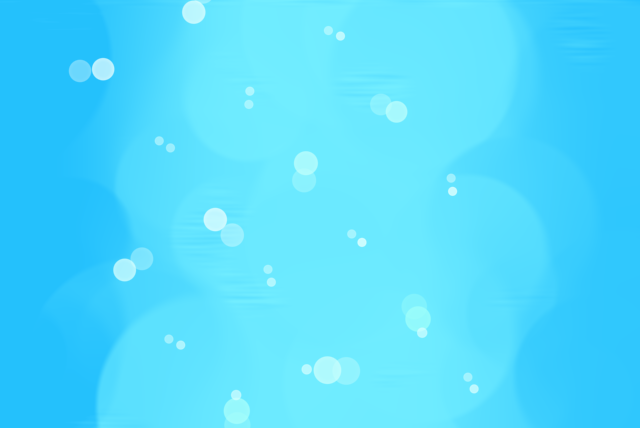
Write a Shadertoy shader that draws this background.

```glsl
vec2 hash2(vec2 p) {
    vec3 q = fract(vec3(p.xyx) * vec3(0.1031, 0.1030, 0.0973));
    q += dot(q, q.yzx + 33.33);
    return fract((q.xx + q.yz) * q.zy);
}

float gradientNoise(vec2 p) {
    vec2 cell = floor(p), f = fract(p);
    vec2 w = f * f * f * (f * (f * 6.0 - 15.0) + 10.0);
    vec2 x = vec2(1.0, 0.0), y = vec2(0.0, 1.0);
    float a = dot(hash2(cell) * 2.0 - 1.0, f);
    float b = dot(hash2(cell + x) * 2.0 - 1.0, f - x);
    float c = dot(hash2(cell + y) * 2.0 - 1.0, f - y);
    float d = dot(hash2(cell + 1.0) * 2.0 - 1.0, f - 1.0);
    return mix(mix(a, b, w.x), mix(c, d, w.x), w.y);
}

// Bright central column, darker towards the sides
float columnTone(float u) {
    return smoothstep(0.07, 0.38, u) * (1.0 - 0.85 * smoothstep(0.63, 0.97, u));
}

// Large overlapping discs, each crisp on one side and fading on the other
float softDiscs(vec2 p, float aspect) {
    float tone = columnTone(p.x / aspect);
    for (int i = 0; i < 34; i++) {
        vec2 place = hash2(vec2(float(i), 7.0));
        vec2 look = hash2(vec2(float(i), 19.0));
        float radius = mix(0.12, 0.28, look.x);
        vec2 offset = p - place * vec2(aspect, 1.0);
        float angle = 6.2832 * look.y;
        float side = 0.5 + 0.5 * dot(offset, vec2(cos(angle), sin(angle))) / radius;
        float blur = mix(0.035, 0.008, clamp(side, 0.0, 1.0));
        float cover = 1.0 - smoothstep(radius - blur, radius + blur, length(offset));
        float discTone = columnTone(place.x) + 0.3 * (fract(look.x * 17.0) - 0.5);
        tone = mix(tone, discTone, cover * mix(0.12, 0.6, clamp(side, 0.0, 1.0)));
    }
    return tone;
}

// Faint horizontal brush streaks in a few patches and along the top
float streaks(vec2 p) {
    float patches = smoothstep(0.22, 0.45, gradientNoise(p * vec2(3.5, 6.0) + 4.7));
    float mask = max(patches, smoothstep(0.975, 1.0, p.y));
    return mask * gradientNoise(vec2(p.x * 7.0, p.y * 110.0));
}

vec3 addBubble(vec3 color, vec2 offset, float radius, float opacity, vec3 tint) {
    float dist = length(offset);
    float edge = max(0.002, 0.75 / iResolution.y);
    float cover = 1.0 - smoothstep(radius - edge, radius + edge, dist);
    float rim = mix(0.9, 1.0, smoothstep(0.6, 1.0, dist / radius));
    return mix(color, tint, cover * opacity * rim);
}

void mainImage(out vec4 fragColor, in vec2 fragCoord) {
    vec2 p = fragCoord / iResolution.y;
    float aspect = iResolution.x / iResolution.y;

    float tone = softDiscs(p, aspect) + 0.35 * streaks(p);
    vec3 color = mix(vec3(0.14, 0.755, 0.99), vec3(0.42, 0.915, 1.0), clamp(tone, 0.0, 1.1));

    // Bubble pairs, alternating large and small
    for (int i = 0; i < 17; i++) {
        float k = float(i);
        vec2 jitter = hash2(vec2(k, 41.0));
        vec2 look = hash2(vec2(k, 67.0));
        float spread = fract(k * 0.618 + 0.35);
        vec2 center = vec2(aspect * mix(0.16, 0.76, spread), (k + 0.2 + 0.6 * jitter.y) / 17.0);
        bool large = i % 2 == 0;
        float radius = large ? mix(0.025, 0.033, look.x) : 0.0105;
        float angle = 6.2832 * look.y;
        vec2 apart = vec2(cos(angle), sin(angle)) * (large ? mix(0.03, 0.055, jitter.x) : 0.031);
        vec3 tint = mix(vec3(0.62, 1.0, 0.98), vec3(0.93, 1.0, 1.0), large ? jitter.x : 0.8);

        color = addBubble(color, p - center - apart, radius, large ? 0.4 : 0.55, tint);
        color = addBubble(color, p - center, radius, large ? 0.78 : mix(0.55, 0.95, look.x), tint);

        // Small companion beside some large bubbles
        if (large && look.x > 0.5) {
            color = addBubble(color, p - center + apart * 1.1, 0.012, 0.75, vec3(0.85, 1.0, 1.0));
        }
    }

    fragColor = vec4(color, 1.0);
}
```
